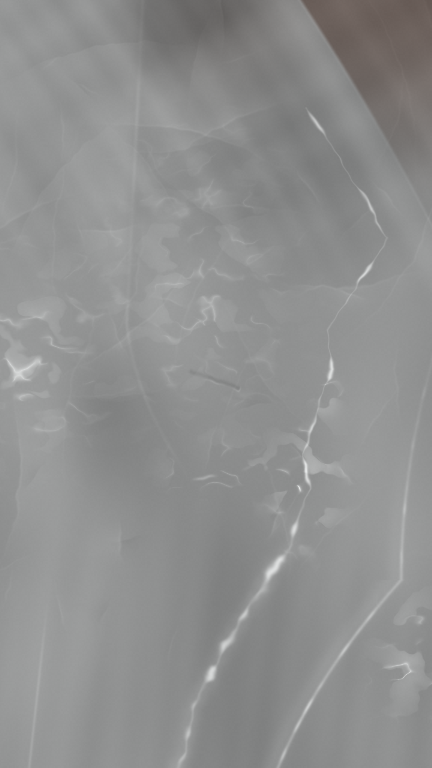
Give the GLSL for this texture, as a Shadertoy shader.

```glsl
const vec3 FILM_TINT = vec3(0.994, 1.002, 1.001);
const vec3 BROWN = vec3(0.42, 0.375, 0.355);
const float BASE_GREY = 0.552;
const float WEDGE_GAIN = 0.068;
const float STREAK_GAIN = 0.05;
const float GLINT_GAIN = 0.27;
const float CREASE_GAIN = 0.28;
const float WOBBLE = 0.007;
const float GRAIN = 0.008;
const int WEDGES = 64;
const int KNOTS = 11;
const vec2 SPINE[KNOTS] = vec2[KNOTS](
    vec2(0.40, 0.14), vec2(0.505, 0.31), vec2(0.425, 0.43), vec2(0.432, 0.48),
    vec2(0.417, 0.525), vec2(0.395, 0.59), vec2(0.404, 0.635), vec2(0.378, 0.71),
    vec2(0.312, 0.81), vec2(0.262, 0.90), vec2(0.225, 1.02));

vec2 hash2(vec2 p) {
    vec3 h = fract(p.xyx * vec3(0.1031, 0.1030, 0.0973));
    h += dot(h, h.yzx + 33.33);
    return fract((h.xx + h.yz) * h.zy);
}

float corner(vec2 cell, vec2 offset) {
    return dot(hash2(cell + 71.0) * 2.0 - 1.0, offset);
}

float gradientNoise(vec2 p) {
    vec2 i = floor(p), f = p - i, e = vec2(1, 0);
    vec2 u = f * f * f * (f * (f * 6.0 - 15.0) + 10.0);
    return mix(mix(corner(i, f), corner(i + e, f - e), u.x),
               mix(corner(i + e.yx, f - e.yx), corner(i + 1.0, f - 1.0), u.x), u.y);
}

vec2 jitter(vec2 p) {
    return vec2(gradientNoise(p), gradientNoise(p + 40.0));
}

float blob(vec2 p, vec2 center, vec2 radius) {
    vec2 d = (p - center) / radius;
    return exp(-dot(d, d));
}

float line(float d, float width) {
    return exp(-d * d / (width * width));
}

float segment(vec2 p, vec2 a, vec2 b) {
    vec2 ab = b - a;
    return length(p - a - ab * clamp(dot(p - a, ab) / dot(ab, ab), 0.0, 1.0));
}

// Signed distance to a parabola running down the canvas
float arc(vec2 p, vec2 start, float slope, float bend) {
    float y = p.y - start.y, steep = slope + 2.0 * bend * y;
    return (p.x - start.x - slope * y - bend * y * y) * inversesqrt(1.0 + steep * steep);
}

// Folded sheets: one crisp side, one fading side
float wedges(vec2 p) {
    float sum = 0.0;
    for (int i = 0; i < WEDGES; i++) {
        vec2 place = hash2(vec2(i, 3)), shape = hash2(vec2(i, 17));
        float size = hash2(vec2(i, 29)).x;
        vec2 q = p - place * vec2(0.56, 0.85);
        float angle = shape.x * 6.2832;
        vec2 dir = vec2(cos(angle), sin(angle));
        float along = dot(q, dir);
        float across = dot(q, vec2(-dir.y, dir.x)) + 1.5 * along * along;
        float span = line(along, 0.015 + 0.1 * size * size);
        float body = smoothstep(-0.001, 0.002, across) * exp(-max(across, 0.0) / (0.01 + 0.04 * size));
        sum += span * ((shape.y - 0.48) * body + 0.5 * shape.y * line(across, 0.0015));
    }
    return sum;
}

// Small broken reflections in crumpled patches
float glints(vec2 p) {
    vec2 q = p * vec2(27, 36);
    q += 0.9 * jitter(q * 0.7) + 0.3 * jitter(q * 2.5);
    float ridge = pow(max(1.0 - 2.2 * abs(gradientNoise(q)), 0.0), 7.0);
    float n = gradientNoise(q * 0.8 + 9.0);
    float plate = smoothstep(0.1, 0.17, n) * (0.3 + n);
    return ridge * smoothstep(0.0, 0.3, gradientNoise(q * 0.9 + 5.0)) + 0.6 * plate;
}

void mainImage(out vec4 fragColor, in vec2 fragCoord) {
    vec2 p = vec2(fragCoord.x, iResolution.y - fragCoord.y) / iResolution.y;
    vec2 bent = p + WOBBLE * (jitter(p * 22.0) + 0.5 * jitter(p * 70.0));

    float edge = arc(p, vec2(0.39, 0), 0.66, -0.25);
    float fold = p.y < 0.42 ? arc(p, vec2(0.186, 0), -0.05, 0.0)
                            : arc(p, vec2(0.165, 0.42), 0.1, 1.5);
    float hem = arc(p, vec2(0.5225, 0.755), p.y < 0.755 ? 0.0 : -0.9, p.y < 0.755 ? 0.5 : 1.0);

    // Broad light and shade
    float grey = BASE_GREY;
    grey += 0.035 * (1.0 - smoothstep(-0.015, 0.01, fold)) * (1.0 - smoothstep(0.4, 0.65, p.y));
    grey += 0.045 * blob(p, vec2(0.06, 0.8), vec2(0.17, 0.28));
    grey += 0.045 * blob(p, vec2(0.49, 0.6), vec2(0.08, 0.2));
    grey += 0.035 * blob(p, vec2(0.25, 0.36), vec2(0.12, 0.16));
    grey -= 0.07 * blob(p, vec2(0.14, 0.53), vec2(0.06, 0.12));
    grey -= 0.05 * blob(p, vec2(0.29, 0.88), vec2(0.1, 0.22));
    grey -= 0.06 * blob(p, vec2(0.4, 0.23), vec2(0.12, 0.1));
    grey -= 0.1 * blob(p, vec2(0.25, 0), vec2(0.1, 0.09));
    grey += 0.05 * gradientNoise(p * vec2(7, 5) + 2.0);

    // Stretched streaks and sheets
    float upper = 1.0 - smoothstep(0.2, 0.45, p.y);
    float drape = gradientNoise(vec2(edge * 36.0, p.y * 3.0));
    float sweep = gradientNoise(vec2(p.x * 2.0, (p.y + 0.55 * p.x) * 18.0) + 7.0);
    float hang = gradientNoise(vec2((p.x + 0.12 * p.y) * 28.0, p.y * 2.0) + 20.0);
    grey += STREAK_GAIN * (upper * (drape + sweep) + 0.7 * smoothstep(0.55, 0.8, p.y) * hang);
    grey += WEDGE_GAIN * wedges(bent);

    // Film borders
    float outside = smoothstep(-0.002, 0.005, edge);
    grey += 0.04 * line(edge + 0.02, 0.018) * (1.0 - outside);
    grey += 0.06 * line(edge, 0.002) * (0.6 + drape);
    grey += 0.035 * line(fold, 0.0025) * (0.6 + sweep) * (1.0 - smoothstep(0.55, 0.64, p.y));
    grey += 0.05 * line(arc(p, vec2(0.06, 0.8), -0.11, 0.0), 0.002) * smoothstep(0.76, 0.9, p.y);

    // Crumpled reflections
    float patches = 0.7 * blob(p, vec2(0.03, 0.47), vec2(0.08, 0.1))
        + 0.4 * blob(p, vec2(0.26, 0.37), vec2(0.1, 0.16))
        + 1.6 * blob(p, vec2(0.4, 0.63), vec2(0.035, 0.06))
        + 0.6 * blob(p, vec2(0.31, 0.61), vec2(0.08, 0.025))
        + 1.3 * blob(p, vec2(0.42, 0.52), vec2(0.018, 0.02))
        + 0.9 * blob(p, vec2(0.54, 0.85), vec2(0.04, 0.07));
    grey += GLINT_GAIN * patches * glints(p);

    // Long bright creases
    float spine = 1.0;
    for (int i = 0; i < KNOTS - 1; i++) spine = min(spine, segment(bent, SPINE[i], SPINE[i + 1]));
    float low = smoothstep(0.62, 0.75, p.y);
    float broken = smoothstep(-0.1, 0.35, gradientNoise(p * vec2(24, 40) + 13.0));
    float crease = line(spine, mix(0.0014, 0.003, low) * (0.7 + broken)) * (0.2 + 0.8 * broken);
    crease += 0.2 * line(spine, 0.012) * low;
    float hemGlow = smoothstep(0.45, 0.85, p.y);
    crease += line(hem, 0.0024) * mix(0.2, 0.85, hemGlow) * (0.4 + 0.6 * broken);
    crease += 0.14 * line(hem + 0.008, 0.012) * hemGlow;
    crease += 0.4 * line(segment(bent, vec2(0.24, 0.628), vec2(0.395, 0.592)), 0.002) * broken;
    float sliver = segment(bent, vec2(0.25, 0.482), vec2(0.31, 0.506));
    crease += 0.3 * line(sliver - 0.004, 0.0015) * broken - 0.17 * line(sliver, 0.003);
    grey += CREASE_GAIN * crease;

    // Warm background showing past the film
    float warm = outside * (1.0 - smoothstep(0.0, 0.3, p.y));
    warm += 0.25 * blob(p, vec2(0.3, 0.02), vec2(0.12, 0.1)) * (1.0 - outside);
    vec3 color = mix(grey * FILM_TINT, BROWN + 0.9 * (grey - BASE_GREY), warm);
    color += GRAIN * (hash2(floor(p * 512.0)).x - 0.5);
    fragColor = vec4(clamp(color, 0.0, 1.0), 1.0);
}
```
